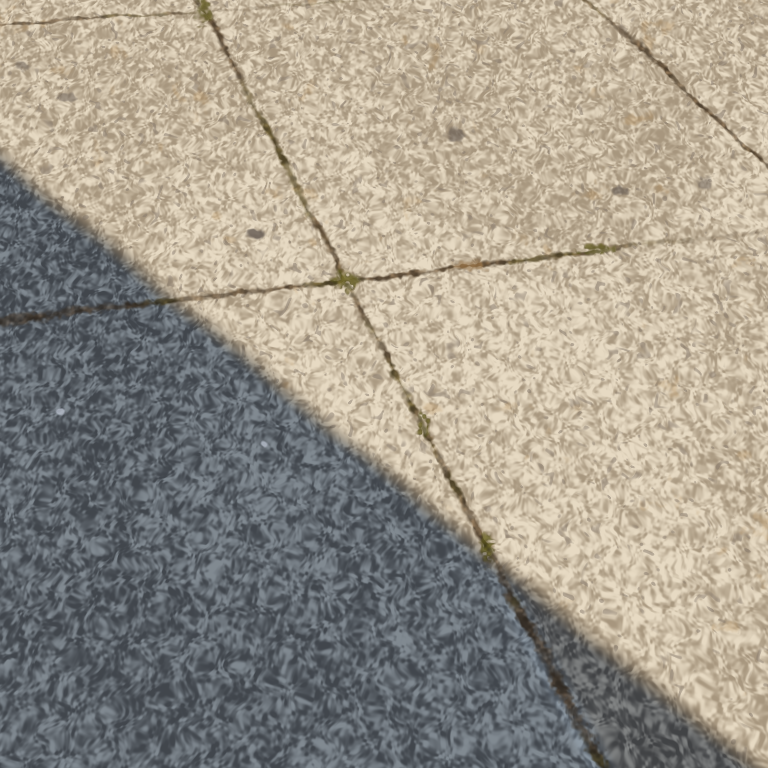
Reproduce this texture procedurally as a three.js fragment shader.

```glsl
varying vec2 vUv;

float hash(vec2 p) {
  return fract(sin(dot(p, vec2(127.1, 311.7))) * 43758.5453);
}

float noise(vec2 p) {
  vec2 i = floor(p), f = fract(p);
  f = f * f * (3.0 - 2.0 * f);
  return mix(mix(hash(i), hash(i + vec2(1.0, 0.0)), f.x),
             mix(hash(i + vec2(0.0, 1.0)), hash(i + 1.0), f.x), f.y);
}

float fbm(vec2 p) {
  float sum = 0.0, amp = 0.5;
  for (int i = 0; i < 4; i++) {
    sum += amp * noise(p);
    p = mat2(1.6, 1.2, -1.2, 1.6) * p + 7.3;
    amp *= 0.5;
  }
  return sum / 0.9375;
}

// Ragged crack between two ends
float joint(vec2 p, vec2 a, vec2 b, float halfWidth) {
  vec2 ab = b - a;
  float d = length(p - a - ab * clamp(dot(p - a, ab) / dot(ab, ab), 0.0, 1.0));
  d += (noise(p * 90.0) * 0.5 + noise(p * 210.0) * 0.5 - 0.45) * halfWidth * 1.5;
  return 1.0 - smoothstep(halfWidth * 0.2, halfWidth * 1.3, d);
}

float blob(vec2 p, vec2 center, vec2 radius) {
  float d = length((p - center) / radius) + (noise(p * 170.0) - 0.5) * 0.8;
  return 1.0 - smoothstep(0.5, 1.25, d);
}

void main() {
  vec2 p = vUv;
  vec2 wobble = vec2(fbm(p * 22.0), fbm(p * 22.0 + 40.0)) - 0.5;
  vec2 q = p + wobble * 0.009;

  // Grain shrinks with distance toward the top
  vec2 g = vec2(p.x - 0.5, p.y) * (1.0 + 0.45 * p.y) * 120.0;
  g += 1.6 * vec2(noise(g * 0.35), noise(g * 0.35 + 50.0));
  g = mat2(0.95, 0.35, -0.3, 0.72) * g;
  float grain = noise(g) * 0.5 + noise(g * 1.9 + 17.0) * 0.5;
  float patches = fbm(p * 7.0 + 3.0) - 0.5;

  // Sunlit stone
  float tone = grain + patches * 0.3 - 0.08 * smoothstep(0.55, 1.0, p.y)
             - 0.12 * smoothstep(0.28, 0.0, length(p - vec2(1.0, 0.42)));
  vec3 sun = mix(vec3(0.655, 0.59, 0.495), vec3(0.905, 0.855, 0.765), smoothstep(0.08, 0.8, tone));
  float pits = smoothstep(0.78, 0.93, noise(g * 0.9 + 90.0));
  sun = mix(sun, vec3(0.52, 0.47, 0.42), pits * 0.5);
  sun = mix(sun, vec3(0.67, 0.51, 0.3), 0.3 * smoothstep(0.72, 0.85, fbm(p * 32.0 + 60.0)));

  // Shaded stone, warmer beyond the long joint
  float side = p.x - 0.449 - (0.635 - p.y) * 0.537;
  float shadeTone = grain + patches * 0.25 - 0.06 * smoothstep(0.5, 0.65, p.y);
  vec3 shade = mix(vec3(0.255, 0.275, 0.3), vec3(0.505, 0.54, 0.57), smoothstep(0.16, 0.86, shadeTone));
  shade *= mix(vec3(1.0), vec3(1.0, 0.95, 0.9), smoothstep(0.0, 0.02, side));
  float rim = smoothstep(-0.03, -0.018, side) * (1.0 - smoothstep(-0.014, -0.008, side));
  shade += vec3(0.05, 0.06, 0.07) * rim * (1.0 - smoothstep(0.15, 0.3, p.y));
  float glint = blob(p, vec2(0.078, 0.464), vec2(0.005)) + blob(p, vec2(0.345, 0.421), vec2(0.005));
  shade = mix(shade, vec3(0.72, 0.75, 0.8), min(glint, 1.0) * 0.8);

  // Diagonal shadow with a soft brown fringe
  float edge = p.y - 0.793 + 0.82 * p.x - 0.012 * smoothstep(0.75, 0.9, p.x);
  edge += (noise(p * 13.0) - 0.5) * 0.01 + wobble.y * 0.004;
  float light = smoothstep(-0.02, 0.026, edge);
  vec3 color = mix(shade, sun, light);
  color *= 1.0 - vec3(0.08, 0.11, 0.15) * light * (1.0 - light) * 4.0;

  // Dark stains
  float stain = blob(p, vec2(0.333, 0.695), vec2(0.012, 0.007));
  stain += 0.75 * blob(p, vec2(0.592, 0.824), vec2(0.012, 0.009));
  stain += 0.8 * blob(p, vec2(0.808, 0.752), vec2(0.01, 0.006));
  stain += 0.6 * blob(p, vec2(0.917, 0.761), vec2(0.01, 0.008));
  stain += 0.6 * blob(p, vec2(0.087, 0.873), vec2(0.012, 0.006));
  stain += 0.6 * blob(p, vec2(0.028, 0.914), vec2(0.011, 0.006));
  color = mix(color, vec3(0.38, 0.34, 0.31), min(stain, 1.0) * 0.8);

  // Joints between slabs
  float longWidth = 0.0052 + 0.0045 * smoothstep(0.35, 0.1, p.y);
  float crossWidth = 0.0042 + 0.0035 * smoothstep(0.22, 0.02, p.x);
  float longJoint = joint(q, vec2(0.253, 1.01), vec2(0.791, -0.01), longWidth);
  float crossJoint = joint(q, vec2(-0.01, 0.581), vec2(1.01, 0.701), crossWidth);
  crossJoint *= 1.0 - 0.65 * smoothstep(0.79, 0.87, p.x);
  float farWidth = 0.0032 + 0.003 * smoothstep(0.06, 0.0, length(p - vec2(0.83, 0.935)));
  float farJoint = joint(q, vec2(0.755, 1.01), vec2(1.01, 0.773), farWidth);
  float faintJoint = joint(q, vec2(-0.01, 0.966), vec2(0.5, 1.003), 0.0026);
  faintJoint *= mix(0.75, 0.3, smoothstep(0.24, 0.28, p.x));
  float gap = max(max(longJoint, crossJoint), max(farJoint, faintJoint));
  gap *= 0.7 + 0.3 * smoothstep(0.3, 0.6, noise(p * 45.0 + 5.0));

  // Soil with moss and rust
  float soilGrain = noise(p * 190.0 + 31.0);
  vec3 soil = mix(vec3(0.25, 0.195, 0.13), vec3(0.58, 0.47, 0.34), soilGrain * soilGrain);
  float moss = blob(p, vec2(0.452, 0.634), vec2(0.02, 0.016));
  moss = max(moss, blob(p, vec2(0.552, 0.447), vec2(0.009, 0.017)));
  moss = max(moss, blob(p, vec2(0.772, 0.675), vec2(0.032, 0.007)));
  moss = max(moss, blob(p, vec2(0.265, 0.985), vec2(0.012, 0.018)));
  moss = max(moss, blob(p, vec2(0.635, 0.285), vec2(0.01, 0.022)));
  float growth = max(moss, 0.45 * smoothstep(0.5, 0.68, fbm(p * 14.0 + 11.0)));
  soil = mix(soil, mix(vec3(0.2, 0.18, 0.05), vec3(0.43, 0.4, 0.13), soilGrain), growth);
  float rust = blob(p, vec2(0.613, 0.654), vec2(0.026, 0.009));
  soil = mix(soil, vec3(0.56, 0.41, 0.23), rust * 0.8);
  gap = max(gap, max(moss * smoothstep(0.2, 0.6, soilGrain) * 0.85, rust * 0.6));
  soil *= mix(vec3(0.68, 0.71, 0.8), vec3(1.0), light);
  color = mix(color, soil, gap * 0.9);

  gl_FragColor = vec4(color, 1.0);
}
```
